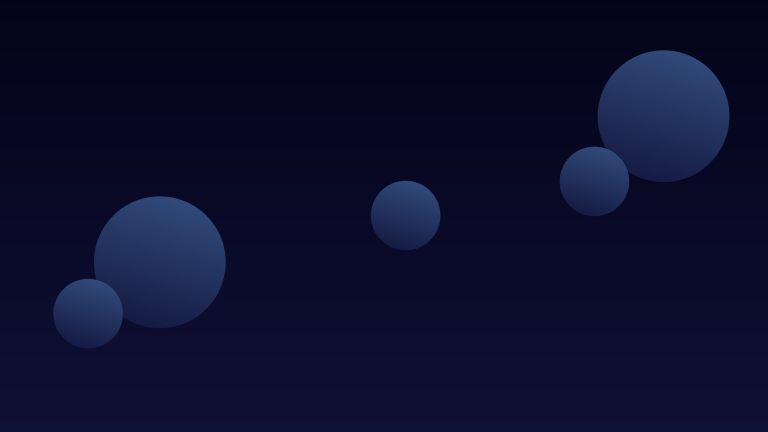
Reproduce this background procedurally as a Shadertoy shader.

```glsl
// Five blue gradient discs floating over a dark navy night gradient.

const int DISC_COUNT = 5;

// Centre (xy) and radius (z) in canvas heights, listed back to front.
const vec3 DISCS[DISC_COUNT] = vec3[](
    vec3(0.370, 0.393, 0.1525),
    vec3(1.536, 0.731, 0.1525),
    vec3(0.204, 0.274, 0.0805),
    vec3(0.939, 0.501, 0.0805),
    vec3(1.376, 0.580, 0.0805)
);

// Vertical backdrop, darkest at the top.
vec3 nightSky(float height) {
    return mix(vec3(0.060, 0.062, 0.208), vec3(0.012, 0.012, 0.095), height);
}

// Disc shading along a slightly tilted axis; local spans -1 to 1.
vec3 discColor(vec2 local) {
    float light = 0.5 + 0.5 * dot(local, normalize(vec2(0.3, 1.0)));
    return mix(vec3(0.082, 0.105, 0.262), vec3(0.190, 0.290, 0.480), light);
}

void mainImage(out vec4 fragColor, in vec2 fragCoord) {
    vec2 p = fragCoord / iResolution.y;
    float pixel = 1.0 / iResolution.y;
    vec3 color = nightSky(p.y);

    // Layer the discs with antialiased rims.
    for (int i = 0; i < DISC_COUNT; i++) {
        vec2 offset = p - DISCS[i].xy;
        float edge = length(offset) - DISCS[i].z;
        float coverage = 1.0 - smoothstep(-0.7 * pixel, 0.7 * pixel, edge);
        color = mix(color, discColor(offset / DISCS[i].z), coverage);
    }

    fragColor = vec4(color, 1.0);
}
```
